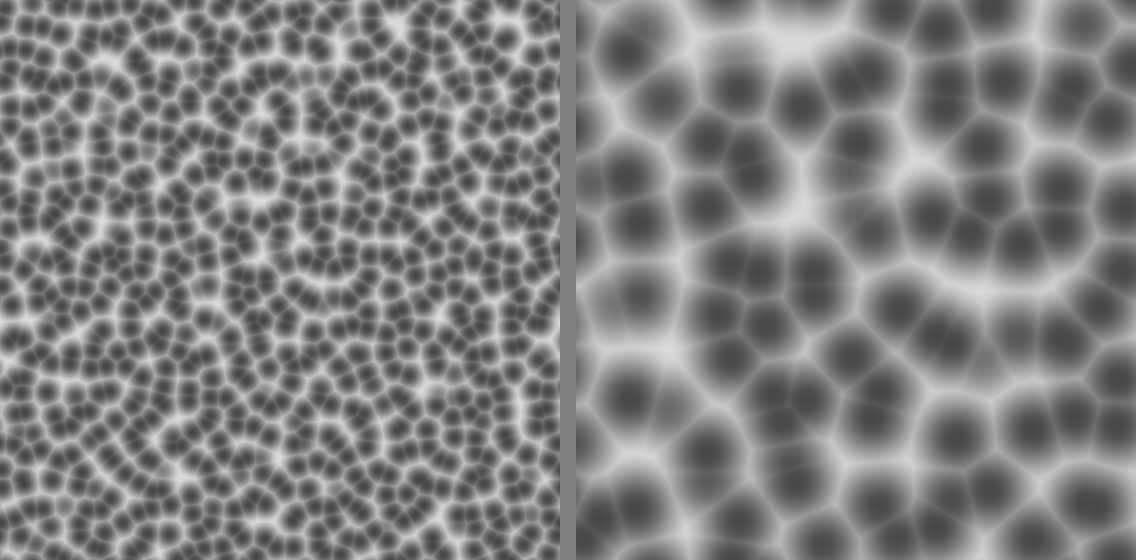
Left, the full canvas; right, a detail of the centre.
This texture is drawn by a three.js fragment shader. Its source:

```glsl
varying vec2 vUv;

// Three random values per lattice cell
vec3 hash3(vec2 cell) {
  vec3 p = fract(vec3(cell.xyx) * vec3(0.1031, 0.1030, 0.0973) + 0.137);
  p += dot(p, p.yxz + 33.33);
  return fract((p.xxy + p.yzz) * p.zyx);
}

// Distance to the nearest scattered nucleus, wrapping after `count` cells
float nucleusDistance(vec2 uv, float count) {
  vec2 p = uv * count;
  vec2 base = floor(p);
  vec2 local = p - base;
  float nearest = 4.0;
  for (int y = -1; y <= 1; y++) {
    for (int x = -1; x <= 1; x++) {
      vec2 offset = vec2(float(x), float(y));
      vec3 rnd = hash3(mod(base + offset, count));
      vec2 delta = offset + rnd.xy - local;
      // A few nuclei lie off the plane and look paler
      float depth = 0.5 * pow(rnd.z, 8.0);
      nearest = min(nearest, dot(delta, delta) + depth * depth);
    }
  }
  return sqrt(nearest);
}

void main() {
  float distanceToNucleus = nucleusDistance(vUv, 28.0);

  // Dark soft cores fading to pale gaps
  float paleness = smoothstep(0.04, 1.04, distanceToNucleus);
  gl_FragColor = vec4(vec3(mix(0.28, 0.855, paleness)), 1.0);
}
```
